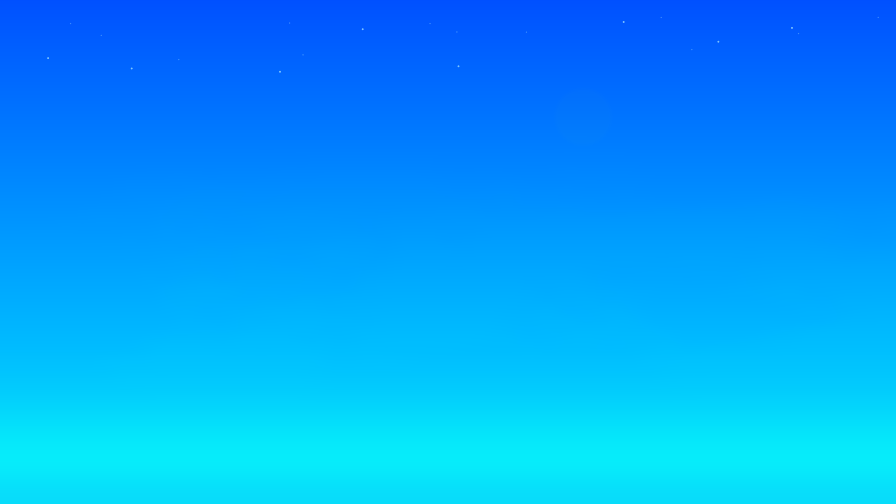
This texture is drawn by a Shadertoy shader. Its source:

```glsl
// Draws a clear blue-to-cyan sky with faint haze, a pale disc and small stars near the top.

float hash(float n) {
    return fract(sin(n * 127.1) * 43758.5453);
}

float hash2(vec2 p) {
    return fract(sin(dot(p, vec2(127.1, 311.7))) * 43758.5453);
}

float valueNoise(vec2 p) {
    vec2 cell = floor(p);
    vec2 f = fract(p);
    f = f * f * (3.0 - 2.0 * f);
    float low = mix(hash2(cell), hash2(cell + vec2(1.0, 0.0)), f.x);
    float high = mix(hash2(cell + vec2(0.0, 1.0)), hash2(cell + vec2(1.0)), f.x);
    return mix(low, high, f.y);
}

float fbm(vec2 p) {
    float sum = 0.0;
    float weight = 0.5;
    for (int i = 0; i < 4; i++) {
        sum += weight * valueNoise(p);
        p = p * 2.03 + 7.1;
        weight *= 0.5;
    }
    return sum;
}

// Steady rise in green, a cyan band above the base, a slight fall below it
vec3 skyColor(float depth) {
    float bandOffset = (depth - 0.89) / 0.09;
    float green = 0.315 + 0.61 * depth;
    green += 0.06 * exp(-bandOffset * bandOffset);
    green -= 0.075 * smoothstep(0.9, 1.0, depth);
    float red = 0.03 * smoothstep(0.65, 1.0, depth);
    float blue = 1.0 - 0.02 * smoothstep(0.65, 0.9, depth);
    return vec3(red, green, blue);
}

float softDisc(vec2 p, vec2 center, float radius, float edge) {
    return 1.0 - smoothstep(radius - edge, radius + edge, length(p - center));
}

// One star per column, at a random height within the upper strip
float starRow(vec2 p, float aspect, int count, float seed, float radius, float edge) {
    float light = 0.0;
    for (int i = 0; i < count; i++) {
        float id = float(i) + seed;
        float x = (float(i) + hash(id)) / float(count) * aspect;
        float drop = 0.03 + 0.12 * pow(hash(id + 41.3), 1.5);
        light += softDisc(p, vec2(x, 1.0 - drop), radius, edge);
    }
    return min(light, 1.0);
}

void mainImage(out vec4 fragColor, in vec2 fragCoord) {
    vec2 p = fragCoord / iResolution.y;
    float aspect = iResolution.x / iResolution.y;
    float pixel = 1.0 / iResolution.y;
    float depth = 1.0 - p.y;

    vec3 color = skyColor(depth);

    // Barely visible cloud haze across the middle
    float hazeZone = smoothstep(0.25, 0.5, depth) * (1.0 - smoothstep(0.65, 0.82, depth));
    float haze = smoothstep(0.4, 0.65, fbm(p * vec2(3.0, 6.0) + 3.7));
    color += vec3(0.0, 0.012, -0.004) * haze * hazeZone;

    // Pale disc right of center
    float disc = softDisc(p, vec2(0.651 * aspect, 0.768), 0.056, 0.006);
    color += vec3(0.008, 0.008, -0.01) * disc;

    // Bright stars over dimmer, smaller ones
    float edge = max(0.0012, 0.5 * pixel);
    float bright = starRow(p, aspect, 8, 2.0, 0.0018, edge);
    float dim = starRow(p, aspect, 12, 71.0, 0.0012, edge);
    color = mix(color, vec3(0.65, 0.9, 1.0), max(0.75 * bright, 0.35 * dim));

    fragColor = vec4(clamp(color, 0.0, 1.0), 1.0);
}
```
